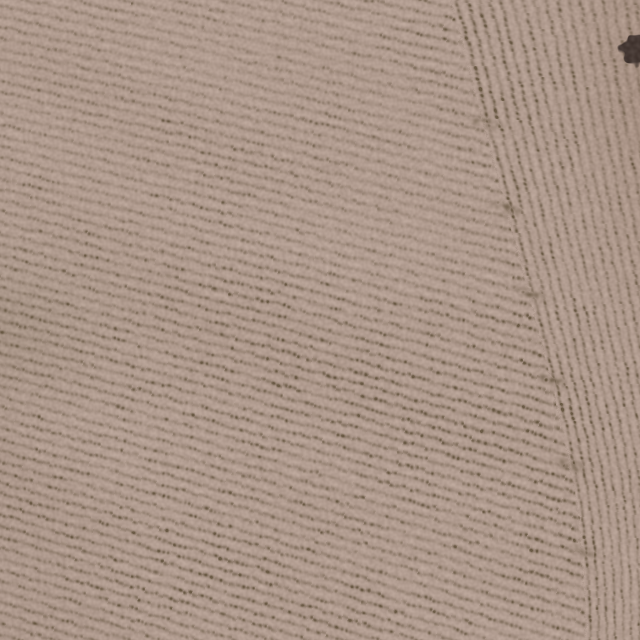
This texture is drawn by a Shadertoy shader. Its source:

```glsl
float hash(vec2 p) {
    p = fract(p * vec2(0.1031, 0.1137));
    p += dot(p, p.yx + 33.33);
    return fract((p.x + p.y) * p.x * 17.3);
}

vec2 gradient(vec2 cell) {
    float angle = 6.2832 * hash(cell + 71.0);
    return vec2(cos(angle), sin(angle));
}

float gradientNoise(vec2 p) {
    vec2 i = floor(p), f = fract(p);
    vec2 s = f * f * f * (f * (f * 6.0 - 15.0) + 10.0);
    vec2 e = vec2(1, 0);
    float low = mix(dot(gradient(i), f), dot(gradient(i + e), f - e), s.x);
    float high = mix(dot(gradient(i + e.yx), f - e.yx), dot(gradient(i + 1.0), f - 1.0), s.x);
    return mix(low, high, s.y);
}

// Headland border: straight above, bending upright near the bottom
float borderX(float y) {
    float t = y - 0.2;
    return 0.922 - 0.135 * (t + sqrt(t * t + 0.02));
}

// Broken rows of plants; q.x counts plants along a row, q.y counts rows
float plantRows(vec2 q) {
    float row = floor(q.y);
    q.x += 9.0 * hash(vec2(row, 5.0));
    q.x += 0.7 * gradientNoise(vec2(q.x * 0.35, row * 3.7));
    float plant = floor(q.x);
    float vigour = hash(vec2(plant, row + 40.0));
    float shift = hash(vec2(plant + 19.0, row)) - 0.5;
    float across = fract(q.y) - 0.5 + 0.22 * shift;
    float along = fract(q.x) - 0.5 + 0.4 * shift;
    float streak = 0.9 + 0.8 * gradientNoise(vec2(q.x * 0.21, row * 5.3 + 0.4));
    float clump = 0.36 + 0.95 * vigour * exp(-10.0 * along * along);
    return clump * max(streak, 0.15) * exp(-32.0 * across * across);
}

void mainImage(out vec4 fragColor, in vec2 fragCoord) {
    vec2 uv = fragCoord / iResolution.xy;
    float side = uv.x - borderX(uv.y);
    float headland = smoothstep(-0.002, 0.002, side + 0.004 * gradientNoise(uv * 60.0));
    float wobble = 0.15 * gradientNoise(uv * 8.0) + 0.08 * gradientNoise(uv * 40.0);

    // Soil with broad stains and fine grain
    float stain = gradientNoise(vec2(uv.x * 2.5, (uv.y + 0.3 * uv.x) * 6.0));
    float grain = gradientNoise(uv * 175.0) + 0.5 * gradientNoise(uv * 75.0 + 8.0);
    vec3 soil = vec3(0.698, 0.615, 0.568);
    soil += vec3(0.014, 0.016, 0.018) * stain + 0.05 * grain;
    vec2 leftStain = (uv - vec2(0.0, 0.5)) / vec2(0.16, 0.10);
    soil -= vec3(0.035, 0.028, 0.035) * exp(-dot(leftStain, leftStain));
    soil -= vec3(0.035, 0.04, 0.045) * smoothstep(0.85, 1.05, uv.x) * smoothstep(0.2, 0.9, uv.y);
    soil -= 0.016 * smoothstep(0.35, 0.0, uv.x + 0.4 * uv.y);

    // Sloping field rows, stronger along two diagonal bands and by the border
    float slope = 0.30 - 0.08 * uv.y;
    vec2 fieldQ = vec2((uv.x - 0.25 * uv.y) * 116.0, (uv.y + slope * uv.x) * 59.0 + wobble);
    float upperBand = (uv.y - 0.69 + 0.48 * uv.x) / 0.10;
    float lowerBand = (uv.y - 0.20 + 0.28 * uv.x) / 0.07;
    float fieldVigour = mix(0.8, 0.55, smoothstep(0.35, 0.8, uv.y));
    fieldVigour += (0.12 + 0.22 * uv.x) * exp(-upperBand * upperBand);
    fieldVigour += 0.22 * exp(-lowerBand * lowerBand) * smoothstep(0.8, 0.3, uv.x);
    fieldVigour += 0.25 * gradientNoise(uv * vec2(4, 7) + 3.0);
    fieldVigour += 0.2 * smoothstep(-0.12, 0.0, side) * smoothstep(0.05, 0.3, uv.y);
    float field = plantRows(fieldQ) * max(fieldVigour, 0.25);

    // Headland rows run along the border and tighten at the bottom
    vec2 headQ = vec2(uv.y * 112.0, side * mix(78.0, 57.0, uv.y) + 0.5 * wobble);
    float headVigour = 0.8 + 0.3 * gradientNoise(uv * vec2(9, 4));
    headVigour += 0.3 * exp(-side * side * 900.0);
    float head = plantRows(headQ) * headVigour;
    float plants = mix(field, head, headland);
    plants *= 1.0 + 0.8 * gradientNoise(uv * 140.0 + 31.0);

    // Pale ridges between rows
    float ridge = cos(6.2832 * mix(fieldQ.y, headQ.y, headland));
    soil += 0.015 * ridge * (0.7 + 1.5 * gradientNoise(uv * 40.0));

    // Turning marks spaced along the border, drawn out along the field rows
    float turnY = (fract((uv.y - 0.005) / 0.134 + 0.5) - 0.5) * 0.134;
    vec2 turn = vec2(side - 0.003, turnY + 0.25 * side) / vec2(0.021, 0.008);
    float scuff = exp(-dot(turn, turn)) * (0.6 + 1.3 * gradientNoise(uv * 95.0));
    scuff *= smoothstep(0.9, 0.83, uv.y) * smoothstep(0.05, 0.2, uv.y);
    plants = max(plants, scuff);

    vec3 color = mix(soil, vec3(0.37, 0.31, 0.22), clamp(plants * 0.68, 0.0, 0.85));

    // Ragged dark bush at the upper right
    vec2 bush = uv - vec2(0.995, 0.922);
    float rim = length(bush) - 0.023 - 0.012 * gradientNoise(uv * 75.0);
    vec3 leaves = vec3(0.27, 0.22, 0.20) + 0.07 * gradientNoise(uv * 130.0);
    color = mix(color, leaves, smoothstep(0.003, -0.003, rim));

    fragColor = vec4(color, 1.0);
}
```
